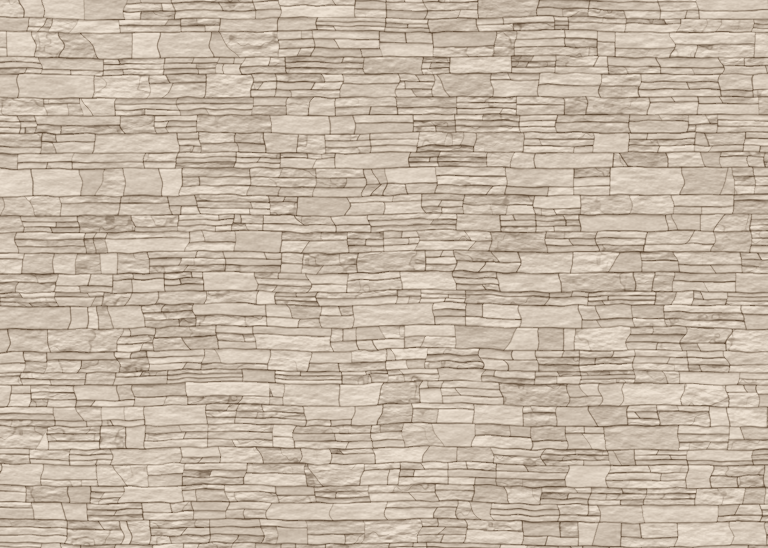
Write a Shadertoy shader that draws this texture.

```glsl
// Wall of stacked pale sandstone ledges with thin shadowed joints.

const vec3 SHADOW_BROWN = vec3(0.37, 0.29, 0.21);
const vec3 PALE_STONE = vec3(0.88, 0.83, 0.77);
const float COURSES = 28.0;      // courses per canvas height
const float BLOCKS = 10.5;       // blocks per canvas height, measured across

float hash(vec2 p) {
    vec3 q = fract(vec3(p.xyx) * vec3(0.1031, 0.1030, 0.0973));
    q += dot(q, q.yzx + 33.33);
    return fract((q.x + q.y) * q.z);
}

float noise(vec2 p) {
    vec2 i = floor(p), f = fract(p);
    f = f * f * (3.0 - 2.0 * f);
    return mix(mix(hash(i), hash(i + vec2(1, 0)), f.x),
               mix(hash(i + vec2(0, 1)), hash(i + vec2(1, 1)), f.x), f.y);
}

float fbm(vec2 p) {
    float sum = 0.0, amp = 0.5;
    for (int i = 0; i < 4; i++) {
        sum += amp * noise(p);
        p = p * 2.03 + 17.3;
        amp *= 0.5;
    }
    return sum;
}

// Irregular interval around x: index, distance to its start, distance to its end.
vec3 interval(float x, float seed, float jitter) {
    float i = floor(x);
    if (x < i + jitter * hash(vec2(i, seed))) i -= 1.0;
    float start = i + jitter * hash(vec2(i, seed));
    float end = i + 1.0 + jitter * hash(vec2(i + 1.0, seed));
    return vec3(i, x - start, end - x);
}

// One at an edge, fading to zero over the given width.
float rim(float dist, float width) {
    return 1.0 - smoothstep(0.0, width, dist);
}

// Carved surface lit from the upper left.
float relief(vec2 p, vec2 scale, vec2 seed) {
    vec2 toLight = vec2(-0.0012, 0.0028);
    return fbm(p * scale + seed) - fbm((p + toLight) * scale + seed);
}

// Thin curved fracture following a contour of the noise.
float fracture(vec2 p, vec2 seed) {
    float level = noise(p * vec2(17.0, 36.0) + seed) + 0.25 * noise(p * 95.0 + seed);
    return rim(abs(level - 0.6), 0.05);
}

float wallTone(vec2 p, float pixel) {
    // Hand-cut unevenness of all joints
    vec2 q = p;
    q.y += 0.010 * (noise(p * vec2(5.0, 3.0)) - 0.5)
         + 0.0035 * (noise(p * vec2(38.0, 45.0)) - 0.5);
    q.x += 0.014 * (noise(p * vec2(9.0, 48.0) + 7.0) - 0.5);

    // Course, then block along it
    vec3 course = interval(q.y * COURSES, 3.0, 0.45);
    vec3 block = interval(q.x * BLOCKS + 7.3 * hash(vec2(course.x, 9.0)),
                          course.x + 40.0, 0.75);
    vec2 id = vec2(block.x, course.x) + 100.0;

    // One to three ledges stacked inside the block
    float layers = 1.0 + floor(hash(id + 11.0) * 2.75);
    float height = course.y + course.z;
    vec3 ledge = interval(course.y / height * layers, hash(id) * 90.0, 0.0);
    if (layers == 2.0) {
        float cut = mix(0.28, 0.72, hash(id + 23.0));
        float y = course.y / height;
        ledge = y < cut ? vec3(0.0, y, cut - y) * 2.0
                        : vec3(0.5, y - cut, 1.0 - y) * 2.0;
    }
    vec2 bottomTop = ledge.yz * height / (layers * COURSES);
    vec2 sides = block.yz / BLOCKS;
    vec2 stone = id + vec2(ledge.x * 37.0, ledge.x * 61.0);

    // Some ledges are cut again by a leaning joint
    if (hash(stone + 5.0) < 0.42) {
        float lean = (hash(stone + 6.0) - 0.5) * 1.3;
        float cut = (sides.x + sides.y) * mix(0.25, 0.75, hash(stone + 8.0));
        float away = sides.x - cut - lean * bottomTop.x;
        sides = away < 0.0 ? vec2(sides.x, -away) : vec2(away, sides.y);
        stone += away < 0.0 ? 0.0 : 131.0;
    }

    // Face of the stone
    vec2 seed = vec2(hash(stone), hash(stone + 2.0)) * 60.0;
    float rough = hash(stone + 4.0);
    float tone = 0.91 + 0.18 * (hash(stone + 1.0) - 0.5) - 0.07 * rough * rough;
    tone += 0.14 * (fbm(p * 4.0) - 0.47) + 0.16 * (fbm(p * vec2(30.0, 75.0) + seed) - 0.47);
    tone += mix(0.35, 1.25, rough) * relief(p, vec2(42.0, 105.0), seed);
    tone -= 0.24 * fracture(p, seed) * smoothstep(0.45, 0.9, rough);
    tone += 0.07 * (noise(p * vec2(260.0, 330.0)) - 0.5);

    // Overhang shade, lit upper lips and dark joints
    float proud = hash(stone + 3.0);
    float line = max(0.0022, pixel);
    tone -= 0.30 * (1.0 - proud) * rim(bottomTop.y, 0.0065);
    tone += 0.13 * proud * rim(abs(bottomTop.y - 0.0028), 0.0025);
    float gap = noise(p * vec2(24.0, 60.0) + 31.0);
    tone -= mix(0.25, 0.95, gap) * rim(bottomTop.x, line * 1.35);
    tone -= 0.28 * rim(bottomTop.y, line);
    tone -= mix(0.15, 0.65, hash(stone + 7.0)) * rim(min(sides.x, sides.y), line);
    return tone;
}

void mainImage(out vec4 fragColor, in vec2 fragCoord) {
    float pixel = 1.0 / iResolution.y;
    float tone = 0.0;
    for (int i = 0; i < 4; i++) {
        vec2 offset = (vec2(i % 2, i / 2) - 0.5) * 0.5;
        tone += 0.25 * clamp(wallTone((fragCoord + offset) * pixel, pixel), 0.0, 1.1);
    }
    fragColor = vec4(mix(SHADOW_BROWN, PALE_STONE, tone), 1.0);
}
```
